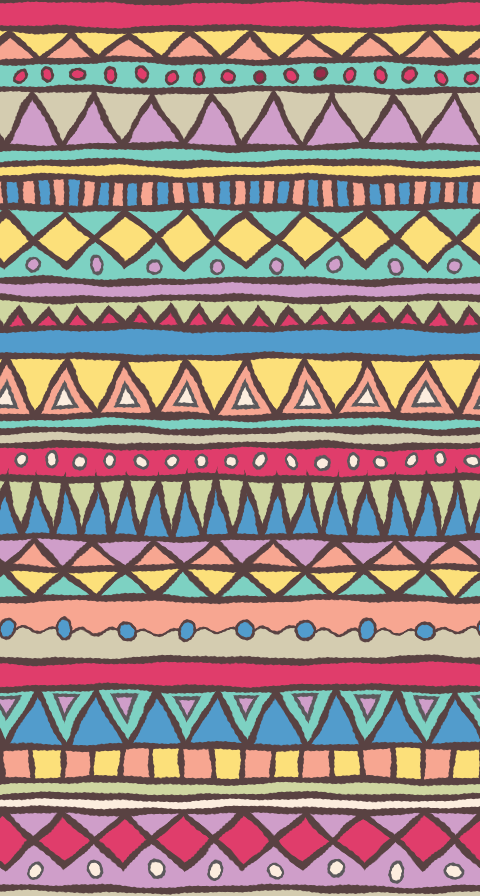
This pattern is drawn by a Shadertoy shader. Its source:

```glsl
// Hand-inked folk bands: zigzags, diamonds, dots, blocks and beads, eight repeats across
const vec3 INK = vec3(.35, .26, .26), GREY = vec3(.36, .35, .36);
const vec3 RED = vec3(.88, .24, .42), SALMON = vec3(.97, .65, .57);
const vec3 YELLOW = vec3(.99, .88, .48), TEAL = vec3(.49, .82, .76);
const vec3 BLUE = vec3(.32, .61, .80), PURPLE = vec3(.81, .62, .79);
const vec3 BEIGE = vec3(.83, .80, .69), GREEN = vec3(.81, .84, .63);
const vec3 CREAM = vec3(.99, .93, .87);
const float STEP = 51.5; // one of eight repeats; the canvas is 768 units high

vec2 p;       // wobbled position, y downwards
vec3 col;
float soft;   // edge softness
float pen;    // half width of the ink line

float hash(vec2 v) { return fract(sin(dot(v, vec2(12.99, 78.23))) * 437.58); }

void paint(vec3 c, float d) { col = mix(col, c, smoothstep(soft, -soft, d)); }

// Distance across from the nearest repeat
float repeatX(float centre, float period) {
    return mod(p.x - centre + period * .5, period) - period * .5;
}

// Fills everything below y, so later bands trim earlier motifs
void band(float y, vec3 c) {
    paint(c, y - p.y);
    paint(INK, abs(p.y - y) - pen);
}

void zigzag(float top, float bottom, float centre, float period, vec3 c) {
    vec2 side = normalize(vec2(bottom - top, -period * .5));
    float d = dot(vec2(abs(repeatX(centre, period)), p.y - top), side);
    paint(c, d);
    paint(INK, abs(d) - pen * .9);
}

void diamonds(float centre, float y, vec3 c) {
    float d = (abs(repeatX(centre, STEP)) / 25.75 + abs(p.y - y) / 23. - 1.) * 17.;
    paint(c, d);
    paint(INK, abs(d) - pen * .95);
}

void dots(float centre, float period, float y, float r, vec3 c, vec3 outline) {
    float id = floor((p.x - centre) / period + .5);
    vec2 q = vec2(repeatX(centre, period), p.y - y);
    q += vec2(hash(vec2(id, y)), hash(vec2(y, id))) * 2.4 - 1.2;
    q.x *= 1.05 + .15 * hash(vec2(id + 3., y));
    float d = length(q) - r + .6 * sin(atan(q.y, q.x) * 2. + id * 2.4);
    paint(c, d);
    paint(outline, abs(d) - 1.3);
}

// Small outlined triangles; way is 1 for pointing up, -1 for down
void insets(float centre, float y, float way, vec3 c) {
    vec2 q = vec2(abs(repeatX(centre, STEP)), (p.y - y) * way);
    float d = max(dot(q, vec2(.89, -.45)) - 4.5, q.y - 9.);
    paint(c, d);
    paint(GREY, abs(d) - 1.6);
}

// A band of upright blocks in two alternating colours
void blocks(float top, float start, float width, vec3 a, vec3 b) {
    band(top, mod(floor((p.x - start) / width), 2.) < .5 ? a : b);
    paint(INK, max(abs(repeatX(start, width)) - pen * .8, top - p.y));
}

void mainImage(out vec4 fragColor, in vec2 fragCoord) {
    float unit = 768. / iResolution.y;
    p = vec2(fragCoord.x, iResolution.y - fragCoord.y) * unit;
    soft = .7 * unit;

    // Layered sines: slow hand drift, then a rough ink edge
    vec2 s = p;
    p.y += 1.1 * sin(s.x * .031 + s.y * .083) + .6 * sin(s.x * .083 - s.y * .14);
    p.x += 1.1 * sin(s.y * .09 + s.x * .043) + .6 * sin(s.x * .11 - s.y * .07);
    p += .2 * sin(s.yx * .83 + s * .57) + .15 * sin(s.yx * 1.7 - s * .9);
    pen = 2.85 + .4 * sin(s.x * .06 + s.y * .21) + .25 * sin(s.x * .19 - s.y * .37);

    col = RED;
    band(0., RED);
    band(25., YELLOW);   zigzag(29., 51., 8., STEP, SALMON);
    band(52., TEAL);
    // Two of the dots are shaded darker
    float shade = abs(abs(p.x - 248.) - 25.75) < 12. ? .68 : 1.;
    dots(17., STEP * .5, 65., 5.5, RED * shade, INK);
    band(77., BEIGE);    zigzag(82., 125., 28., STEP, PURPLE);
    band(126., TEAL);
    band(140., YELLOW);
    blocks(153., 5., STEP * .25, BLUE, SALMON);
    band(178., TEAL);    diamonds(4.5, 205., YELLOW);
    dots(30., STEP, 228., 6., PURPLE, GREY);
    band(241., PURPLE);
    band(256., GREEN);   zigzag(265., 281., 16., STEP * .5, RED);
    band(281., BLUE);
    band(306., YELLOW);  zigzag(309., 356., 5., STEP, SALMON);
    insets(5., 339., 1., CREAM);
    band(357., TEAL);
    band(369., BEIGE);
    band(382., RED);     dots(18., STEP * .5, 395., 5.5, CREAM, GREY);
    band(410., GREEN);   zigzag(413., 460., 5.5, STEP * .5, BLUE);
    band(461., PURPLE);  zigzag(464., 487., 29., STEP, SALMON);
    band(487., YELLOW);  zigzag(489., 512., 3.5, STEP, TEAL);
    band(513., SALMON);

    // Beads on a thin scalloped string
    float string = 541. + 2.5 * sin(p.x * .244) - p.y;
    paint(BEIGE, string);
    paint(INK, abs(string) - 1.2);
    dots(5., STEP, 540., 8., BLUE, INK);

    band(566., RED);
    band(590., TEAL);    zigzag(593., 640., 31., STEP, BLUE);
    insets(5., 606., -1., PURPLE);
    blocks(640., 1.5, STEP * .5, SALMON, YELLOW);
    band(669., GREEN);
    band(683., CREAM);
    band(695., PURPLE);  diamonds(3., 720., RED);
    dots(30., STEP, 746., 7., CREAM, GREY);
    band(762., BEIGE);

    fragColor = vec4(col, 1.);
}
```
